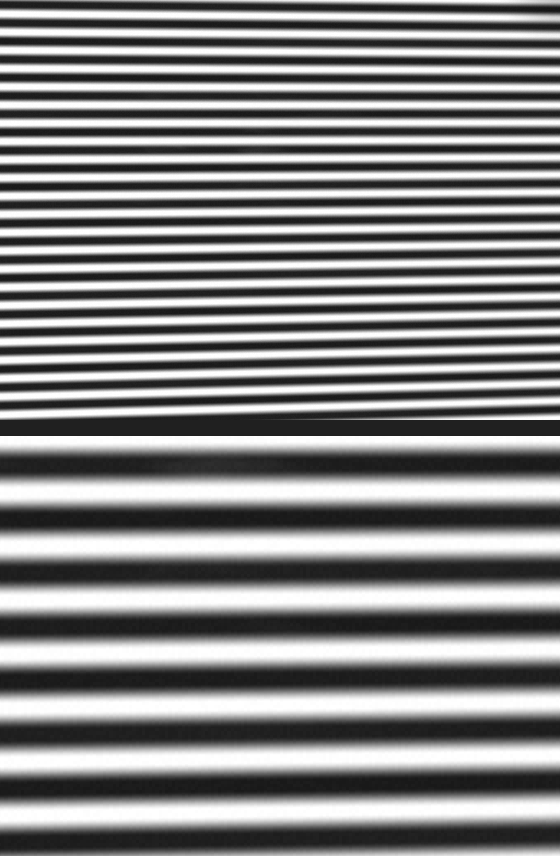
Top: the whole. Bottom: its middle third, enlarged.
Write a WebGL 1 fragment shader that draws this pattern.

```glsl
precision highp float;
// Soft black and white horizontal bands that converge gently toward the right.
uniform vec2 u_resolution;

const float DARK = 0.115;
const float LIGHT = 1.0;

// Band coordinate: whole numbers fall on the dark centres, counted from the top.
float bandCoordinate(vec2 uv) {
  float firstCentre = mix(0.0113, 0.0226, uv.x);
  float period = mix(0.0434, 0.0414, uv.x);
  return (1.0 - uv.y - firstCentre) / period;
}

// Distance from the dark centre: 0 in the dark core, 1 in the light core.
float coreDistance(float band) {
  return 2.0 * abs(fract(band + 0.5) - 0.5);
}

// Blurred stripe profile, softer toward the right side.
float stripe(float d, float blur) {
  float inner = mix(0.21, 0.13, blur);
  float outer = mix(0.83, 0.94, blur);
  return smoothstep(inner, outer, d);
}

// Layered sines, roughly -1 to 1.
float layeredSines(vec2 p) {
  float sum = 0.0;
  float amplitude = 0.5;
  for (int i = 0; i < 4; i++) {
    sum += amplitude * sin(p.x + 1.7 * sin(p.y)) * cos(p.y - 0.6 * p.x);
    p = mat2(1.5, 1.1, -1.1, 1.5) * p + 2.3;
    amplitude *= 0.5;
  }
  return sum;
}

// Pale smears gathered in a soft patch.
float smudges(vec2 uv, vec2 centre) {
  vec2 offset = (uv - centre) / vec2(0.22, 0.15);
  float patchMask = exp(-dot(offset, offset));
  return patchMask * smoothstep(0.15, 0.75, layeredSines(uv * vec2(19.0, 48.0)));
}

float hash(vec2 cell) {
  return fract(sin(dot(cell, vec2(41.3, 289.1))) * 4375.5);
}

void main() {
  vec2 uv = gl_FragCoord.xy / u_resolution;
  float band = bandCoordinate(uv);
  float light = stripe(coreDistance(band), uv.x);
  float shade = mix(DARK, LIGHT, light);

  // Slight tone change between bands, faint smears and fine grain.
  float tone = 0.01 * sin(2.4 * floor(band + 0.5) + 5.0 * uv.x);
  float wear = 0.06 * smudges(uv, vec2(0.38, 0.65));
  float grain = 0.018 * (hash(floor(uv * vec2(512.0, 384.0))) - 0.5);
  shade += (1.0 - light) * (tone + wear) + grain;

  // Gentle dimming into the upper right corner.
  shade *= 1.0 - 0.22 * smoothstep(0.12, 0.0, length(uv - 1.0));
  gl_FragColor = vec4(vec3(clamp(shade, 0.0, 1.0)), 1.0);
}
```
